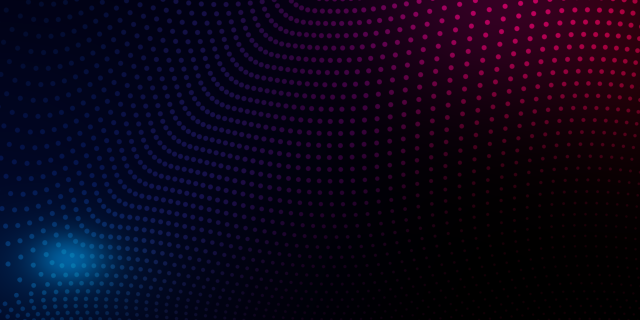
A Shadertoy shader for this background:

```glsl
// Bent grid coordinates: x counts columns, y counts rows.
vec2 bentGrid(vec2 p) {
    float wave = 0.11 + 0.06 * sin(4.0 * p.x - 2.6);
    float flatRows = 26.0 * (p.y + wave) - 4.0 * exp(-7.0 * p.y);
    float steepRows = 26.0 * (p.x + 0.3 * p.y) - 1.56 + 6.0 * exp(-10.0 * p.y);

    // Rows turn a soft corner along the diagonal ridge
    float blend = max(2.0 - abs(flatRows - steepRows), 0.0);
    float row = min(flatRows, steepRows) - blend * blend / 8.0;

    // Columns crowd at the ridge and curl at the lower left
    float column = 26.0 * sqrt((p.x - 0.15) * (p.x - 0.15) + 0.1) - 19.0 * p.y;
    column += 4.0 * tanh(4.0 * (p.x - p.y - 0.05)) + 6.0 * p.x * (1.0 - p.y);
    column -= 9.0 * exp(-10.0 * p.y - 2.0 * p.x);
    return vec2(column, row);
}

// Distance to the nearest dot centre, in canvas units
float dotDistance(vec2 p) {
    vec2 e = vec2(0.001, 0.0);
    mat2 slope = mat2(bentGrid(p + e.xy) - bentGrid(p - e.xy),
                      bentGrid(p + e.yx) - bentGrid(p - e.yx)) / 0.002;
    mat2 toCanvas = inverse(slope);
    vec2 cell = fract(bentGrid(p)) - 0.5;
    float nearest = 1.0;
    for (int j = -1; j <= 1; j++) {
        for (int i = -1; i <= 1; i++) {
            nearest = min(nearest, length(toCanvas * (cell - vec2(i, j))));
        }
    }
    return nearest;
}

float glow(vec2 p, vec2 centre, vec2 size) {
    vec2 d = (p - centre) / size;
    return exp(-dot(d, d));
}

void mainImage(out vec4 fragColor, in vec2 fragCoord) {
    vec2 p = fragCoord / iResolution.y;
    p.x *= 2.0 * iResolution.y / iResolution.x;
    float pixel = 1.0 / iResolution.y;

    // Glows
    float blueHaze = glow(p, vec2(0.0, 0.35), vec2(0.65, 0.6));
    float cyanHalo = glow(p, vec2(0.17, 0.16), vec2(0.28, 0.18));
    float cyanCore = glow(p, vec2(0.22, 0.19), vec2(0.11, 0.075));
    float pinkGlow = glow(p, vec2(1.56, 1.02), vec2(0.42, 0.35));
    float redGlow = glow(p, vec2(2.03, 0.88), vec2(0.3, 0.4));

    // Backdrop
    vec3 color = mix(vec3(0.004, 0.0, 0.065), vec3(0.0), smoothstep(0.3, 1.5, p.x - 0.3 * p.y));
    color += blueHaze * vec3(0.0, 0.025, 0.075);
    color += cyanHalo * vec3(0.0, 0.09, 0.14) + cyanCore * vec3(0.0, 0.27, 0.36);
    color += pinkGlow * vec3(0.2, 0.0, 0.13) + redGlow * vec3(0.12, 0.0, 0.015);

    // Dot colours from blue through violet to crimson
    vec3 ink = mix(vec3(0.02, 0.08, 0.31), vec3(0.08, 0.07, 0.3), smoothstep(0.2, 0.6, p.x));
    ink = mix(ink, vec3(0.17, 0.01, 0.21), smoothstep(0.55, 1.05, p.x));
    ink = mix(ink, vec3(0.25, 0.0, 0.07), smoothstep(1.05, 1.6, p.x));
    ink *= mix(0.3, 1.0, smoothstep(-0.3, 0.45, p.y - 0.4 * (p.x - 0.6)));
    ink *= 1.0 - 0.45 * glow(p, vec2(0.0, 1.0), vec2(0.5, 0.4));
    ink += cyanHalo * vec3(0.0, 0.2, 0.2) + cyanCore * vec3(0.0, 0.2, 0.2);
    ink += pinkGlow * vec3(0.48, 0.0, 0.3) + redGlow * vec3(0.25, 0.0, 0.06);

    // Dots shrink towards the lower right
    float radius = mix(0.0035, 0.0078, smoothstep(-0.3, 0.45, p.y - 0.4 * (p.x - 0.6)));
    float cover = 1.0 - smoothstep(radius - 0.75 * pixel, radius + 0.75 * pixel, dotDistance(p));
    fragColor = vec4(mix(color, max(ink, color), cover), 1.0);
}
```
